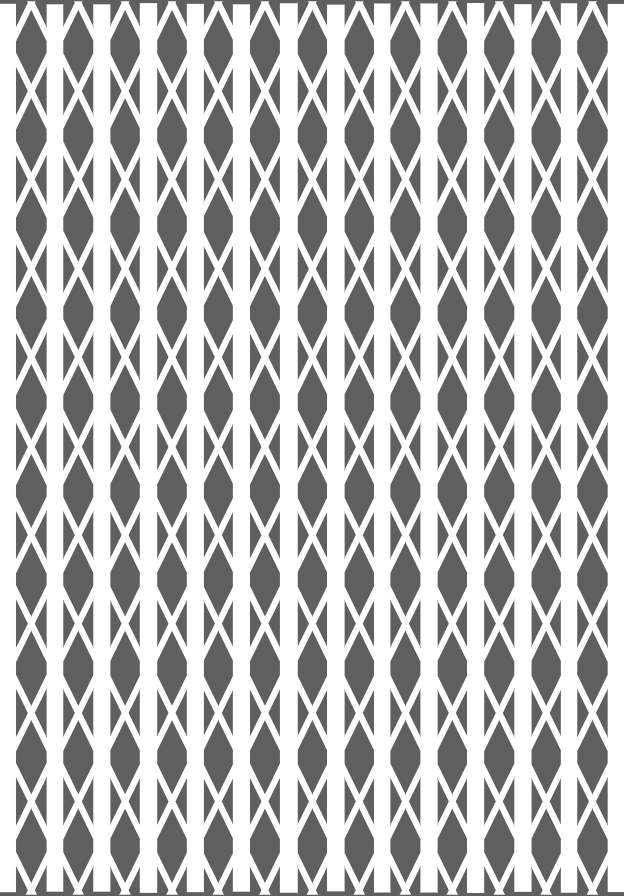
Write a Shadertoy shader that draws this pattern.

```glsl
// Grey sheet under white vertical bars, with a column of white crossed braces in every gap.

float hash(float n) { return fract(sin(n * 127.1 + 3.7) * 43758.5453); }

// Small offset in -1..1 for hand-cut irregularity
float wobble(float n) { return 2.0 * hash(n) - 1.0; }

// Distance to the centre lines of an X with the given slope
float crossDistance(vec2 p, float slope) {
    p = abs(p);
    return abs(p.x * slope - p.y) / sqrt(1.0 + slope * slope);
}

void mainImage(out vec4 fragColor, in vec2 fragCoord) {
    // Canvas height is 1, centre is the origin
    vec2 p = (fragCoord - 0.5 * iResolution.xy) / iResolution.y;
    float pixel = 1.0 / iResolution.y;

    // 13 gaps across, 10 brace intervals down
    vec2 pitch = vec2(0.0522, 0.0991);
    vec2 grid = p - vec2(0.0, 0.002);
    vec2 id = round(grid / pitch);
    vec2 q = grid - id * pitch;
    q -= vec2(0.0006 * wobble(id.x), 0.0008 * wobble(id.y + 40.0));

    // Vertical bars stop just short of the top and bottom edges
    float gapHalf = 0.0166 + 0.0005 * wobble(id.x + 80.0);
    float barEnd = 0.4958 + 0.001 * wobble(floor(p.x / pitch.x) + 120.0);
    float bar = max(gapHalf - abs(q.x), abs(p.y) - barEnd);

    // Diagonal braces crossing in the middle of each gap
    float brace = crossDistance(q, 2.05) - 0.0035;
    brace = max(brace, abs(p.y) - 0.4985);

    float white = smoothstep(0.6 * pixel, -0.6 * pixel, min(bar, brace));
    fragColor = vec4(mix(vec3(0.373), vec3(1.0), white), 1.0);
}
```
